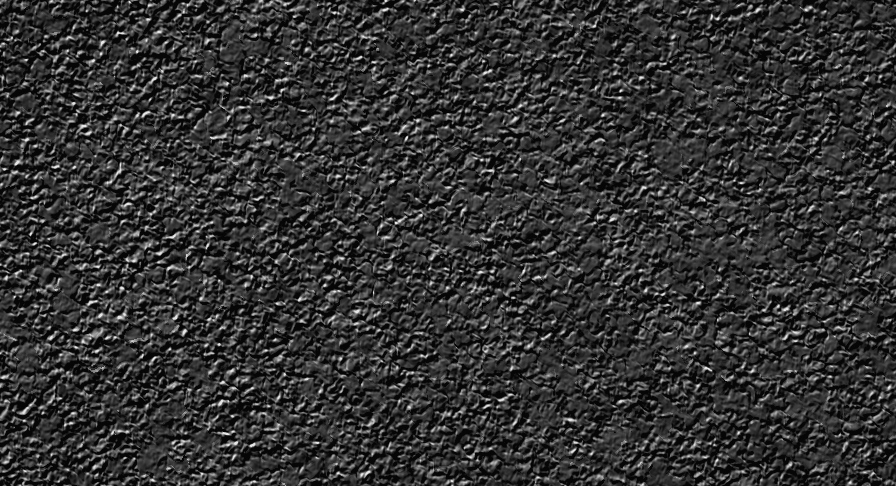
Reproduce this texture procedurally as a WebGL 2 fragment shader.

```glsl
#version 300 es
precision highp float;
// Dark, rough asphalt: ragged grit and half-buried stones under a low raking light.

uniform vec2 u_resolution;
out vec4 fragColor;

// Sizes are fractions of the canvas height.
const vec2  STONE_FREQ  = vec2(26.0, 31.0);   // stones per unit, slightly wide
const float STONE_EDGE  = 0.42;               // width of the stone shoulders
const float WARP_FREQ   = 52.0;
const float WARP_AMOUNT = 0.022;
const float GRIT_WARP   = 0.008;
const float GRIT_FREQ   = 92.0;
const float GRAIN_FREQ  = 185.0;
const float GRAIN_SHARE = 0.62;
const vec2  LIGHT_DIR   = vec2(-0.42, 0.91);
const float LIGHT_STEP  = 0.0056;
const float RELIEF      = 3.15;
const float CREVICE     = 0.68;
const float PATCHES     = 0.35;
const vec3  TONE_CURVE  = vec3(0.163, 0.18, 0.018); // base, slope, bend
const float BLACK       = 0.022;

vec2 hash2(vec2 cell) {
    uvec2 v = uvec2(ivec2(cell)) * 1664525u + 1013904223u;
    v.x += v.y * 1664525u;
    v.y += v.x * 1664525u;
    v ^= v >> 16u;
    v.x += v.y * 1664525u;
    v.y += v.x * 1664525u;
    v ^= v >> 16u;
    return vec2(v >> 8u) / 16777216.0;
}

// Two independent channels of smooth value noise, each in 0..1.
vec2 noise2(vec2 p) {
    vec2 i = floor(p), f = fract(p);
    f = f * f * (3.0 - 2.0 * f);
    vec2 low  = mix(hash2(i), hash2(i + vec2(1, 0)), f.x);
    vec2 high = mix(hash2(i + vec2(0, 1)), hash2(i + vec2(1, 1)), f.x);
    return mix(low, high, f.y);
}

vec2 rotate(vec2 p, float angle) {
    float c = cos(angle), s = sin(angle);
    return vec2(c * p.x - s * p.y, s * p.x + c * p.y);
}

// Cellular stones: x = gap between the two nearest centres, y = stone id.
vec2 stones(vec2 p) {
    vec2 base = floor(p);
    float nearest = 9.0, second = 9.0, id = 0.0;
    for (int y = -1; y <= 1; y++) {
        for (int x = -1; x <= 1; x++) {
            vec2 cell = base + vec2(x, y);
            vec2 jitter = hash2(cell);
            float d = length(cell + jitter - p);
            if (d < nearest) {
                second = nearest;
                nearest = d;
                id = fract(jitter.x * 7.3 + jitter.y * 3.7);
            } else {
                second = min(second, d);
            }
        }
    }
    return vec2(second - nearest, id);
}

// Surface: x = height, y = stone dome (0 in the crevices, 1 on top).
vec2 surface(vec2 p, float flatShare) {
    vec2 warp = noise2(rotate(p, 0.4) * WARP_FREQ) - 0.5;
    warp += 0.6 * (noise2(rotate(p, 1.1) * WARP_FREQ * 2.1) - 0.5);
    vec2 stone = stones((p + WARP_AMOUNT * warp) * STONE_FREQ);

    // Crevices are filled in here and there, so that stones merge.
    float open = smoothstep(0.2, 0.6, noise2(rotate(p, 2.6) * 38.0).x);
    float dome = mix(1.0, smoothstep(0.0, STONE_EDGE, stone.x), open);

    // Worn stones have smooth tops, the others stay gritty.
    float worn = smoothstep(-0.1, 0.1, flatShare - stone.y);
    float rough = mix(1.15, 0.38, dome * worn);
    vec2 q = p + GRIT_WARP * warp.yx;
    float grit = noise2(rotate(q, 0.7) * GRIT_FREQ).x;
    float grain = noise2(rotate(q, 2.0) * GRAIN_FREQ).y;
    float height = dome * (0.2 + 0.25 * stone.y)
                 + rough * (grit - 0.5 + GRAIN_SHARE * (grain - 0.5));
    return vec2(height, dome);
}

void main() {
    vec2 uv = gl_FragCoord.xy / u_resolution;
    vec2 p = gl_FragCoord.xy / u_resolution.y;

    // The left is grittier and harsher, the right more worn.
    float flatShare = mix(0.2, 0.5, smoothstep(0.0, 0.8, uv.x));
    float contrast = mix(1.1, 0.98, smoothstep(0.0, 0.7, uv.x));

    // Raking light: bright where the ground falls towards the light.
    vec2 here = surface(p, flatShare);
    vec2 ahead = surface(p + LIGHT_DIR * LIGHT_STEP, flatShare);
    float light = RELIEF * (here.x - ahead.x);
    light += CREVICE * (here.y - 0.64);
    light += PATCHES * (noise2(rotate(p, 0.9) * 17.0).x - 0.5);
    light += 0.06 - 0.4 * dot(uv - 0.5, uv - 0.5);
    light *= contrast;

    // Tone curve: deep blacks, long bright tail.
    light = max(light, -1.2);
    float tone = TONE_CURVE.x + light * (TONE_CURVE.y + light * TONE_CURVE.z);
    fragColor = vec4(vec3(clamp(tone, BLACK, 0.9)), 1.0);
}
```
